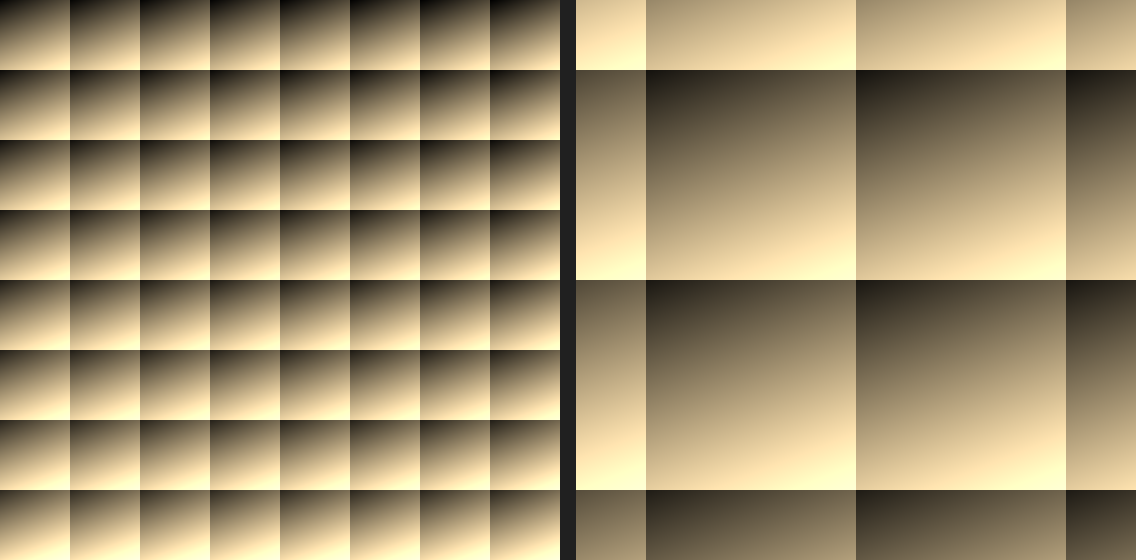
Left, the full canvas; right, a detail of the centre.
This pattern is drawn by a WebGL 2 fragment shader. Its source:

```glsl
#version 300 es
precision highp float;
// An 8 by 8 grid of square tiles, each shaded from a dark upper left corner
// to a cream lower right one. Two sawtooth ramps shade the tiles, and a faint
// ramp over the whole canvas lightens the lower rows.

uniform vec2 u_resolution;
out vec4 fragColor;

const vec2 TILE_COUNT = vec2(8.0);           // tiles across and down
const vec2 TILE_SLOPE = vec2(0.32, 0.78);    // light gained rightward and downward in a tile
const vec2 CANVAS_SLOPE = vec2(-0.03, 0.18); // light gained rightward and downward overall
const float BASE_LIGHT = 0.02;               // light at the upper left corner
const vec3 SAND = vec3(1.0, 0.893, 0.69);    // tint at full light, clipping to cream above

// Integral of fract(x) from zero.
vec2 sawIntegral(vec2 x) {
  vec2 f = fract(x);
  return 0.5 * (floor(x) + f * f);
}

// Sawtooth averaged over one pixel, which smooths the seams.
vec2 smoothSaw(vec2 x, vec2 pixelWidth) {
  vec2 halfWidth = 0.5 * pixelWidth;
  return (sawIntegral(x + halfWidth) - sawIntegral(x - halfWidth)) / pixelWidth;
}

void main() {
  // Canvas position, measured rightward and downward from the upper left.
  vec2 canvasPos = gl_FragCoord.xy / u_resolution;
  canvasPos.y = 1.0 - canvasPos.y;

  // Position inside the tile.
  vec2 tilePos = smoothSaw(canvasPos * TILE_COUNT, TILE_COUNT / u_resolution);

  // Sum of the local and overall ramps.
  float light = BASE_LIGHT + dot(tilePos, TILE_SLOPE) + dot(canvasPos, CANVAS_SLOPE);

  fragColor = vec4(clamp(SAND * light, 0.0, 1.0), 1.0);
}
```
